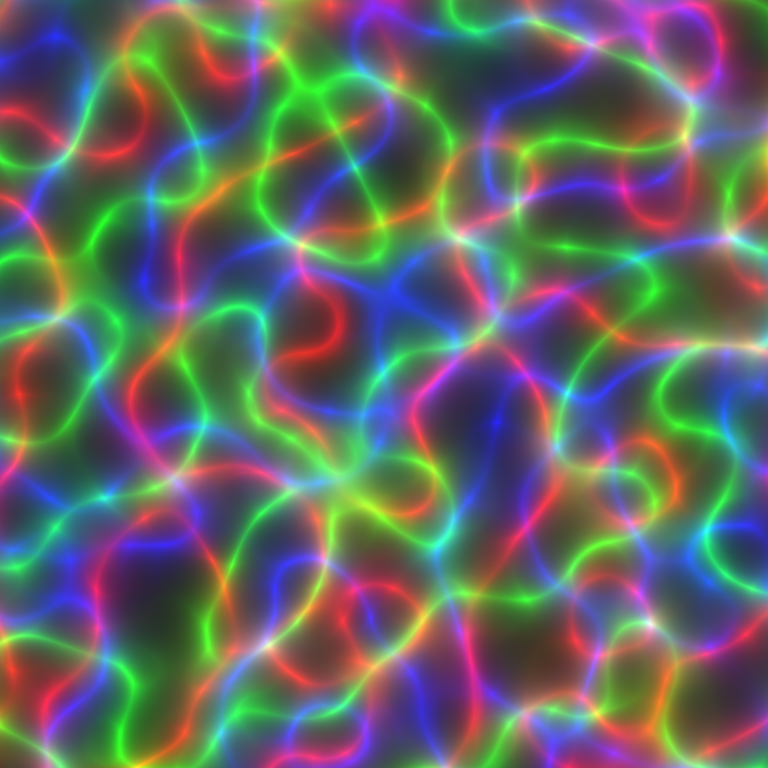
Reproduce this background procedurally as a three.js fragment shader.

```glsl
varying vec2 vUv;

const float CELLS = 6.0;        // noise cells across the canvas
const float CORE_WIDTH = 0.008; // rounding of each filament crest
const float GLOW = 0.095;       // noise height at which light halves
const float FINE_SHARE = 0.16;  // weight of the finer folds

vec2 hash22(vec2 p) {
  vec3 q = fract(vec3(p.xyx) * vec3(0.1031, 0.1030, 0.0973));
  q += dot(q, q.yzx + 33.33);
  return fract((q.xx + q.yz) * q.zy);
}

// Contribution of one lattice corner
float cornerSlope(vec2 cell, vec2 offset) {
  vec2 gradient = normalize(hash22(cell) - 0.5 + 1e-4);
  return dot(gradient, offset);
}

float gradientNoise(vec2 p) {
  vec2 cell = floor(p);
  vec2 f = fract(p);
  vec2 u = f * f * f * (f * (f * 6.0 - 15.0) + 10.0);
  vec2 e = vec2(1.0, 0.0);
  float low = mix(cornerSlope(cell, f),
                  cornerSlope(cell + e.xy, f - e.xy), u.x);
  float high = mix(cornerSlope(cell + e.yx, f - e.yx),
                   cornerSlope(cell + e.xx, f - e.xx), u.x);
  return mix(low, high, u.y);
}

// Noise creased along its zero contour
float foldedNoise(vec2 p) {
  float n = gradientNoise(p);
  return sqrt(n * n + CORE_WIDTH * CORE_WIDTH) - CORE_WIDTH;
}

vec2 rotate(vec2 p, float angle) {
  float c = cos(angle);
  float s = sin(angle);
  return vec2(c * p.x - s * p.y, s * p.x + c * p.y);
}

// Sharp crests with a long glow, crossed by faint finer ones
float filaments(vec2 uv, float angle, vec2 shift) {
  vec2 p = rotate(uv * CELLS, angle) + shift;
  float broad = foldedNoise(p);
  float fine = foldedNoise(rotate(p, 0.6) * 2.0 + 17.3);
  return GLOW / (GLOW + broad + FINE_SHARE * fine);
}

void main() {
  // One independent web of light per colour channel
  float red = filaments(vUv, 0.3, vec2(41.7, 23.2));
  float green = filaments(vUv, 1.1, vec2(87.4, 61.9));
  float blue = filaments(vUv, 2.0, vec2(133.1, 98.6));
  vec3 colour = vec3(red, green * 1.05, blue);
  gl_FragColor = vec4(clamp(colour, 0.0, 1.0), 1.0);
}
```
